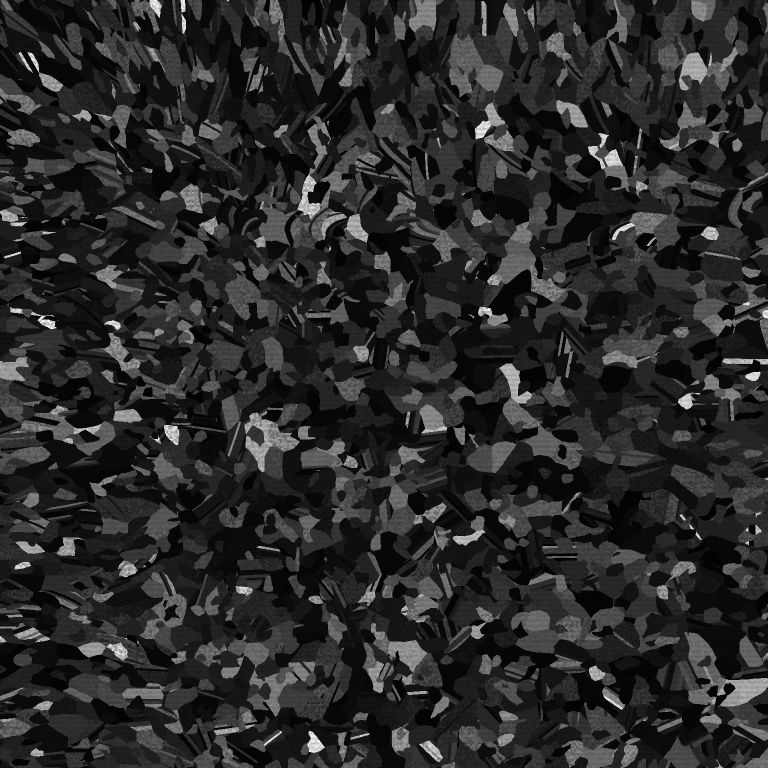
Give the GLSL for this texture, as a WebGL 1 fragment shader.

```glsl
precision highp float;

uniform vec2 u_resolution;

const float GRAIN_DENSITY = 36.0;   // large grains across the canvas
const float SHARD_DENSITY = 68.0;   // small shards across the canvas
const float SHARD_SHARE = 0.24;
const float TWIN_SHARE = 0.36;      // grains that carry parallel bands
const float TWIN_BANDS = 6.5;       // bands per grain spacing
const float BAND_SHARE = 0.42;
const float SHADE_SCALE = 0.152;    // mean of the exponential shade spread
const float DARKEST = 0.012;
const float BRIGHTEST = 0.85;
const float SPECKLE_DENSITY = 420.0;
const float SCAN_LINES = 150.0;

struct Grain {
  vec2 id;
  vec2 local;   // offset from the seed, x along the long axis
};

vec4 hash4(vec2 p) {
  vec4 q = fract(p.xyxy * vec4(0.1031, 0.1030, 0.0973, 0.1099));
  q += dot(q, q.wzxy + 33.33);
  return fract((q.xxyz + q.yzzw) * q.zywx);
}

// Even random value to a grey level: many dark, few bright
float greyLevel(float h) {
  return min(DARKEST - SHADE_SCALE * log(1.0 - 0.998 * h), BRIGHTEST);
}

// Hexagonal norm, softened a little towards a circle
float facetNorm(vec2 v) {
  vec2 a = abs(v);
  float hexagon = max(a.y, 0.866 * a.x + 0.5 * a.y);
  return mix(hexagon, length(v), 0.3);
}

// Cellular pattern in which each seed has its own axis, stretch and size
Grain nearestGrain(vec2 p, float flowAngle, float order) {
  vec2 base = floor(p);
  float nearest = 1e5;
  Grain grain = Grain(base, vec2(0.0));
  for (int j = -2; j <= 2; j++) {
    for (int i = -2; i <= 2; i++) {
      vec2 id = base + vec2(float(i), float(j));
      vec4 seed = hash4(id);
      vec2 offset = p - id - seed.xy;
      float angle = flowAngle + (seed.z - 0.5) * mix(3.14, 0.7, order);
      float c = cos(angle), s = sin(angle);
      vec2 local = vec2(c * offset.x + s * offset.y, c * offset.y - s * offset.x);
      float stretch = mix(1.1, 1.65, fract(seed.w * 7.3)) + 0.2 * order;
      float size = mix(0.7, 1.35, seed.w);
      float d = facetNorm(local * vec2(1.0 / stretch, stretch)) / size;
      if (d < nearest) {
        nearest = d;
        grain = Grain(id, local);
      }
    }
  }
  return grain;
}

float crystalShade(vec2 uv) {
  // Columnar growth: upright at the top, level at the left
  float leftPull = 1.0 - smoothstep(0.0, 0.35, uv.x);
  float topPull = smoothstep(0.68, 1.0, uv.y);
  float flowAngle = atan(-topPull, leftPull + 0.03);
  float order = max(leftPull, topPull);

  // Grains become coarser to the right
  vec2 p = vec2(uv.x * (1.12 - 0.17 * uv.x), uv.y);

  Grain shard = nearestGrain(p * SHARD_DENSITY + 211.0, flowAngle, order);
  vec4 traits = hash4(shard.id + 57.0);
  float shade = greyLevel(traits.y);

  if (traits.x > SHARD_SHARE) {
    Grain grain = nearestGrain(p * GRAIN_DENSITY + 17.0, flowAngle, order);
    traits = hash4(grain.id + 91.0);
    shade = greyLevel(traits.y);

    // Twin bands of uneven width along the grain
    float across = grain.local.y * TWIN_BANDS;
    float band = floor(across + 0.35 * sin(across * 1.9 + traits.w * 6.28));
    vec4 twin = hash4(vec2(band + 40.0, grain.id.x * 7.0 + grain.id.y * 131.0));
    if (traits.x < TWIN_SHARE && twin.x < BAND_SHARE) shade = greyLevel(twin.y);
  }

  // Mottled surface, rougher on some grains
  float roughness = mix(0.12, 0.6, traits.z * traits.z);
  float speckle = hash4(floor(uv * SPECKLE_DENSITY)).x - 0.5;
  float scan = 0.05 * sin(uv.y * SCAN_LINES * 6.28);
  return shade * (1.0 + roughness * speckle + scan);
}

void main() {
  // Four samples smooth the grain edges
  float shade = 0.0;
  for (int j = 0; j < 2; j++) {
    for (int i = 0; i < 2; i++) {
      vec2 shift = vec2(float(i), float(j)) * 0.5 - 0.25;
      shade += crystalShade((gl_FragCoord.xy + shift) / u_resolution);
    }
  }
  gl_FragColor = vec4(vec3(shade * 0.25), 1.0);
}
```
